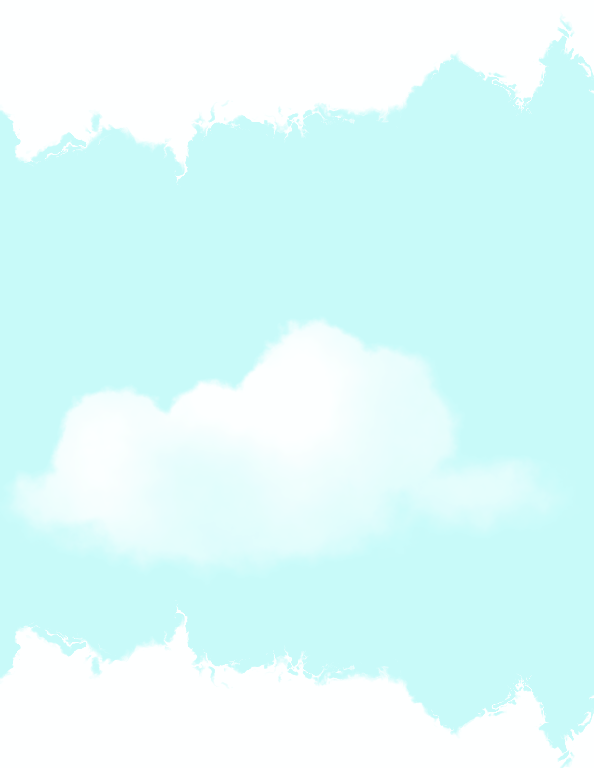
Write a Shadertoy shader that draws this background.

```glsl
float hash(vec2 p) {
    vec3 q = fract(p.xyx * 0.1031);
    q += dot(q, q.yzx + 33.33);
    return fract((q.x + q.y) * q.z);
}

float noise(vec2 p) {
    vec2 i = floor(p), f = fract(p);
    f = f * f * (3.0 - 2.0 * f);
    return mix(mix(hash(i), hash(i + vec2(1, 0)), f.x),
               mix(hash(i + vec2(0, 1)), hash(i + vec2(1, 1)), f.x), f.y);
}

// Layered noise, centred on zero
float fbm(vec2 p) {
    float sum = 0.0, amp = 0.5;
    for (int i = 0; i < 5; i++) {
        sum += amp * (noise(p) - 0.5);
        p = mat2(1.6, 1.2, -1.2, 1.6) * p + 7.3;
        amp *= 0.5;
    }
    return sum;
}

vec2 warp(vec2 p) {
    return vec2(fbm(p), fbm(p + 41.7));
}

// Depth of the white border across the width
const float DEPTH[19] = float[19](
    0.147, 0.198, 0.189, 0.169, 0.176, 0.184, 0.152, 0.146, 0.146, 0.154,
    0.140, 0.146, 0.137, 0.095, 0.070, 0.105, 0.132, 0.040, 0.115);

float borderDepth(float x) {
    float s = clamp(x, 0.0, 0.999) * 18.0;
    int i = int(s);
    float depth = mix(DEPTH[i], DEPTH[i + 1], smoothstep(0.0, 1.0, fract(s)));
    return depth + 0.055 * exp(-pow((x - 0.303) / 0.018, 2.0));
}

// Torn white border with curled filaments, mirrored at top and bottom
float border(vec2 p, float width) {
    vec2 q = vec2(p.x, min(1.0 - p.y, p.y + 0.027));
    vec2 curl = warp(q * 28.0);
    vec2 r = q + 0.035 * curl + 0.020 * warp(q * 60.0 + curl * 5.0);
    float d = r.y - borderDepth(r.x / width);
    float strand = 1.0 - abs(2.0 * noise(q * 62.0 + curl * 7.0) - 1.0);
    float patches = smoothstep(0.25, 0.75, noise(q * 17.0 + 3.0));
    d -= 0.034 * patches * (strand * strand - 0.45);
    return smoothstep(0.007, -0.007, d);
}

// Cloud lobes: centre, radii
const vec4 LOBES[8] = vec4[8](
    vec4(0.414, 0.470, 0.100, 0.108), vec4(0.505, 0.440, 0.086, 0.100),
    vec4(0.285, 0.422, 0.085, 0.078), vec4(0.155, 0.401, 0.086, 0.096),
    vec4(0.100, 0.349, 0.085, 0.047), vec4(0.290, 0.336, 0.215, 0.078),
    vec4(0.605, 0.358, 0.110, 0.042), vec4(0.410, 0.335, 0.100, 0.058));

float cloudDistance(vec2 p) {
    float d = 1.0;
    for (int i = 0; i < 8; i++) {
        vec4 lobe = LOBES[i];
        float e = (length((p - lobe.xy) / lobe.zw) - 1.0) * min(lobe.z, lobe.w);
        float h = max(0.012 - abs(d - e), 0.0) / 0.012;
        d = min(d, e) - h * h * 0.003;
    }
    return d;
}

float glow(vec2 p, vec2 centre, vec2 radii) {
    vec2 v = (p - centre) / radii;
    return exp(-dot(v, v));
}

float cloud(vec2 p) {
    vec2 q = p + 0.018 * warp(p * 24.0);
    float d = cloudDistance(q) + 0.030 * fbm(p * 38.0 + 5.0);
    // Crisp crown, hazier base and right flank
    float soft = mix(0.015, 0.005, smoothstep(0.32, 0.44, p.y));
    soft += 0.005 * smoothstep(0.46, 0.58, p.x);
    float cover = smoothstep(soft, -soft * 1.6, d);
    // Sunlit parts over a thin body
    float light = 0.54 * glow(q, vec2(0.395, 0.485), vec2(0.10, 0.12))
                + 0.50 * glow(q, vec2(0.13, 0.39), vec2(0.08, 0.12))
                + 0.38 * glow(q, vec2(0.275, 0.475), vec2(0.075, 0.050));
    float body = 0.40 + 0.10 * smoothstep(0.27, 0.42, p.y);
    body += 0.22 * fbm(p * 13.0) + 0.10 * fbm(p * 45.0);
    return cover * min(body + light, 0.98);
}

void mainImage(out vec4 fragColor, in vec2 fragCoord) {
    // Scene of fixed width and unit height
    float width = 0.7734;
    vec2 p = fragCoord / iResolution.xy * vec2(width, 1.0);

    vec3 sky = vec3(0.785, 0.982, 0.978);
    vec3 white = vec3(0.995, 1.0, 1.0);
    vec3 color = mix(sky, white, cloud(p));
    color = mix(color, white, border(p, width));
    fragColor = vec4(color, 1.0);
}
```
